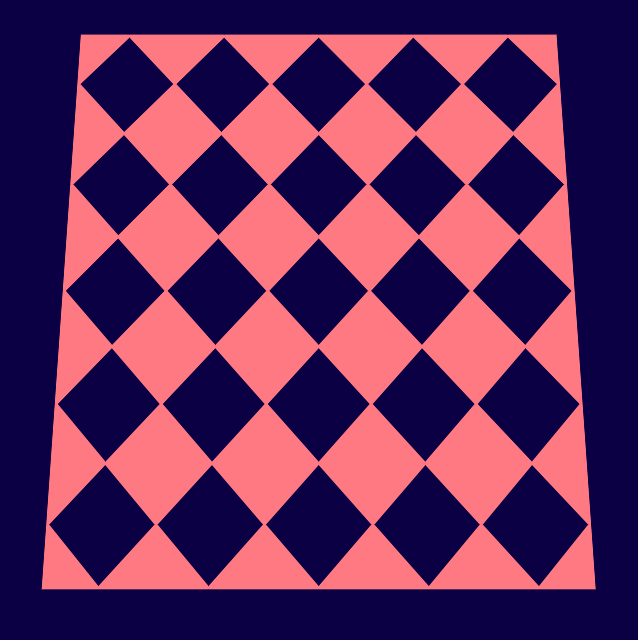
A WebGL 2 fragment shader for this pattern:

```glsl
#version 300 es
precision highp float;
// Five by five dark diamonds on a coral board seen in perspective.

uniform vec2 u_resolution;
out vec4 outColor;

const vec3 NAVY = vec3(0.047, 0.0, 0.267);
const vec3 CORAL = vec3(1.0, 0.475, 0.514);

const float CENTER_X = 0.4995;
const vec2 BOARD_Y = vec2(0.0540, 0.9209);     // top and bottom, measured downwards
const vec2 BOARD_HALF = vec2(0.3728, 0.4342);  // half width at top and bottom
const float REPEATS = 5.0;
const float HALF_GAP = 0.0024;                 // half the space between diamond tips

// Antialiased coverage of the region where the distance is negative.
float coverage(float dist, float pixel) {
    return 1.0 - smoothstep(-0.5 * pixel, 0.5 * pixel, dist);
}

// Approximate distance to a symmetric trapezoid, p.x relative to its axis.
float trapezoid(vec2 p, vec2 spanY, vec2 halfWidth) {
    float slope = (halfWidth.y - halfWidth.x) / (spanY.y - spanY.x);
    float side = abs(p.x) - halfWidth.x - slope * (p.y - spanY.x);
    side *= inversesqrt(1.0 + slope * slope);
    return max(side, max(spanY.x - p.y, p.y - spanY.y));
}

// Perspective map: xy is the board position in 0..1, z the local half width.
vec3 boardPosition(vec2 p, vec2 spanY, vec2 halfWidth) {
    float t = (p.y - spanY.x) / (spanY.y - spanY.x);
    float w = mix(halfWidth.x, halfWidth.y, t);
    return vec3(0.5 + 0.5 * p.x / w, t * halfWidth.y / w, w);
}

// Distance to a grid of diamonds whose tips stop short of the cell edges.
float diamonds(vec2 uv, float repeats, float cellSize, float gap) {
    vec2 q = abs(fract(uv * repeats) - 0.5);
    return ((q.x + q.y - 0.5) * cellSize + gap) * 0.7071;
}

void main() {
    vec2 p = gl_FragCoord.xy / u_resolution;
    p = vec2(p.x - CENTER_X, 1.0 - p.y);
    float pixel = 1.0 / min(u_resolution.x, u_resolution.y);

    // The grid sits slightly inside the board, leaving a thin rim.
    vec2 gridY = BOARD_Y + HALF_GAP * vec2(1.0, -1.0);
    vec3 board = boardPosition(p, gridY, BOARD_HALF - HALF_GAP);
    float cellSize = 2.0 * board.z / REPEATS;

    float ground = coverage(trapezoid(p, BOARD_Y, BOARD_HALF), pixel);
    float shape = coverage(diamonds(board.xy, REPEATS, cellSize, HALF_GAP), pixel);
    outColor = vec4(mix(NAVY, CORAL, ground * (1.0 - shape)), 1.0);
}
```
